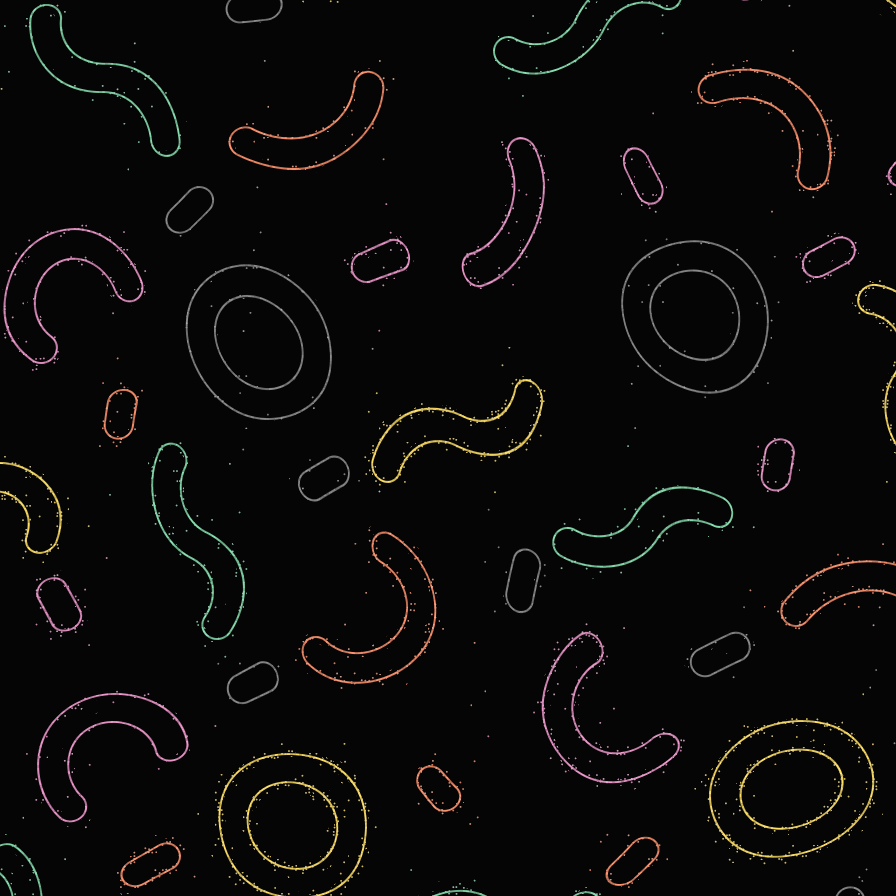
This pattern is drawn by a WebGL 1 fragment shader. Its source:

```glsl
precision highp float;
// Outlined neon squiggles, arcs, rings and pills scattered on black, with fine specks along the lines.
uniform vec2 u_resolution;

const float TUBE = 0.0165; // half thickness of every outlined shape

vec4 hash4(vec2 p) {
  vec4 k = vec4(dot(p, vec2(127.1, 311.7)), dot(p, vec2(269.5, 183.3)),
                dot(p, vec2(113.5, 271.9)), dot(p, vec2(246.1, 124.6)));
  return fract(sin(k) * 43758.55);
}

vec2 rotate(vec2 p, float a) {
  float c = cos(a), s = sin(a);
  return vec2(c * p.x - s * p.y, s * p.x + c * p.y);
}

// Distance to an arc centred on the +y axis, with its half aperture in radians.
float arcLine(vec2 p, float radius, float aperture) {
  p.x = abs(p.x);
  vec2 tip = vec2(sin(aperture), cos(aperture));
  return tip.y * p.x > tip.x * p.y ? length(p - tip * radius) : abs(length(p) - radius);
}

// Two arcs joined at the origin with point symmetry.
float squiggleLine(vec2 p, float reach, float aperture) {
  float radius = 0.5 * reach / sin(aperture);
  vec2 center = radius * vec2(sin(aperture), -cos(aperture));
  return min(arcLine(p - center, radius, aperture), arcLine(-p - center, radius, aperture));
}

float ringLine(vec2 p, float phase) {
  float wobble = 0.0025 * sin(2.0 * atan(p.y, p.x) + phase);
  return abs(length(p) - 0.066 - wobble);
}

float pillLine(vec2 p, float halfLength) {
  p.x -= clamp(p.x, -halfLength, halfLength);
  return length(p);
}

vec3 palette(float i) {
  if (i < 0.5) return vec3(0.96, 0.84, 0.38); // yellow
  if (i < 1.5) return vec3(0.50, 0.82, 0.65); // green
  if (i < 2.5) return vec3(0.94, 0.54, 0.40); // orange
  if (i < 3.5) return vec3(0.88, 0.56, 0.75); // pink
  return vec3(0.52);                          // grey
}

float largeShape(vec2 p, vec2 id, vec4 h) {
  float kind = mod(id.x + 3.0 * id.y, 5.0);
  if (kind < 0.5) return ringLine(p, 6.28 * h.z);
  if (kind < 2.5) {
    // Alternating diagonals keep neighbouring squiggles apart.
    float diagonal = mod(id.y, 2.0) < 0.5 ? 0.785 : -0.785;
    p = rotate(p, diagonal + 0.5 * (h.z - 0.5));
    if (h.x > 0.5) p.y = -p.y;
    return squiggleLine(p, mix(0.085, 0.103, h.w), mix(0.65, 1.05, h.y));
  }
  float aperture = mix(0.75, 1.9, h.w);
  float radius = mix(0.095, 0.064, h.w);
  p = rotate(p, 6.28 * h.z);
  return arcLine(p + vec2(0.0, radius * sin(aperture) / aperture), radius, aperture);
}

void main() {
  vec2 uv = gl_FragCoord.xy / u_resolution.y;
  float pixel = 1.0 / u_resolution.y;

  // Turned, gently bent lattice with a hand-drawn wobble.
  vec2 p = rotate(uv, 0.36) + vec2(0.31, 0.17);
  p += 0.022 * sin(p.yx * 6.0 + vec2(1.0, 2.5)) + 0.0022 * sin(p.yx * 37.0);

  // Nearest outline among the shapes in cells and the pills on cell corners.
  float size = 0.238;
  vec2 cell = floor(p / size);
  float edge = 1.0;
  vec3 ink = vec3(0.0);
  float roughness = 0.0;
  for (int j = -1; j <= 1; j++) {
    for (int i = -1; i <= 1; i++) {
      vec2 id = cell + vec2(float(i), float(j));
      vec4 h = hash4(id + 7.0);
      vec2 q = p - (id + 0.5) * size - 0.016 * (h.xy - 0.5);
      float d = abs(largeShape(q, id, h) - TUBE);
      if (d < edge) {
        edge = d;
        float tint = floor(0.5 * mod(2.0 * id.x + 5.0 * id.y, 9.0));
        ink = palette(tint);
        roughness = tint < 0.5 ? 0.6 : tint > 3.5 ? 0.12 : 0.15 + 0.35 * h.y;
      }
      vec4 g = hash4(id + 41.0);
      q = rotate(p - (id + 1.0) * size - 0.02 * (g.xy - 0.5), 6.28 * g.z);
      d = abs(pillLine(q, mix(0.012, 0.02, g.y)) - TUBE * 0.95);
      if (g.w < 0.8 && d < edge) {
        edge = d;
        ink = palette(g.w < 0.5 ? 4.0 : g.w < 0.68 ? 2.0 : 3.0);
        roughness = g.w < 0.5 ? 0.1 : 0.4;
      }
    }
  }

  // Thin outline with uneven brightness.
  vec4 grain = hash4(floor(uv * 300.0));
  float line = clamp((0.0011 - edge) / pixel + 0.5, 0.0, 1.0);
  vec3 color = mix(vec3(0.02), ink * mix(0.78, 1.08, grain.x), line);

  // Jittered cellular specks, densest beside the outline.
  vec2 speckCell = uv * 256.0;
  vec4 s = hash4(floor(speckCell) + 19.0);
  float offset = length(fract(speckCell) - 0.5 - 0.4 * (s.xy - 0.5)) / 256.0;
  float speck = clamp((0.001 - offset) / pixel + 0.5, 0.0, 1.0);
  speck *= step(s.z, roughness * exp(-edge / 0.0035));
  color = mix(color, mix(ink, vec3(0.85), 0.6 * s.w), speck * 0.85);

  gl_FragColor = vec4(color, 1.0);
}
```
